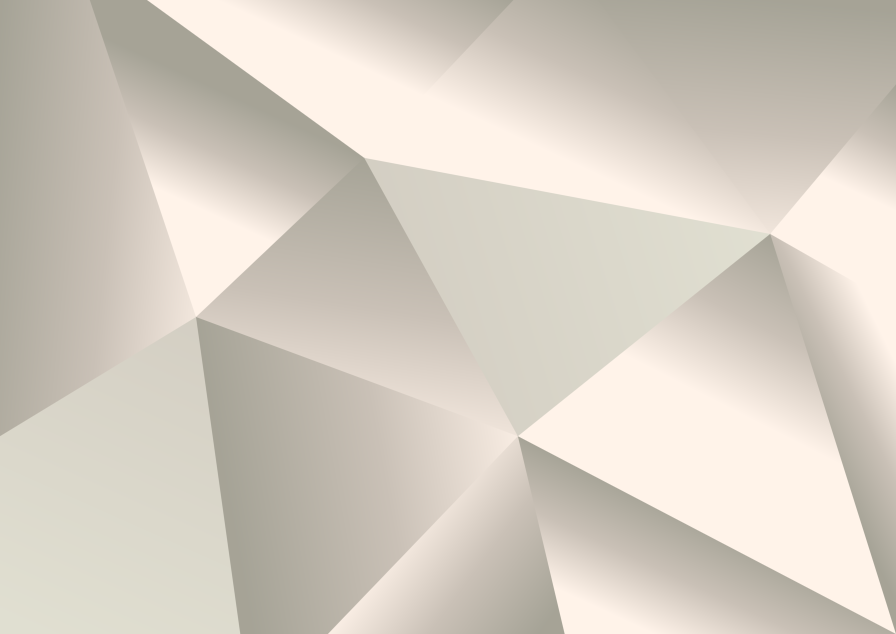
Give the GLSL for this background, as a Shadertoy shader.

```glsl
// Low-poly backdrop: folded paper facets in warm ivory, taupe and pale sage.

// Canvas space: height 1, width WIDTH, origin at the lower left
const float WIDTH = 1.417;
const float EDGE_SOFTNESS = 0.7; // half width of an edge, in output samples

const vec3 SHADE = vec3(0.650, 0.640, 0.590);
const vec3 TAUPE = vec3(0.790, 0.755, 0.715);
const vec3 IVORY = vec3(1.000, 0.953, 0.915);
const vec3 SAGE_DEEP = vec3(0.830, 0.810, 0.765);
const vec3 SAGE_PALE = vec3(0.880, 0.875, 0.820);

// Inner vertices, where the folds meet
const vec2 WEST  = vec2(0.310, 0.500);
const vec2 NORTH = vec2(0.576, 0.751);
const vec2 EAST  = vec2(1.218, 0.631);
const vec2 SOUTH = vec2(0.819, 0.312);

// Border vertices
const vec2 TOP_A = vec2(0.142, 1.0);
const vec2 TOP_B = vec2(0.2325, 1.0);
const vec2 TOP_C = vec2(0.812, 1.0);
const vec2 TOP_D = vec2(0.945, 1.0);
const vec2 RIGHT_A = vec2(WIDTH, 0.867);
const vec2 RIGHT_B = vec2(WIDTH, 0.518);
const vec2 CORNER  = vec2(WIDTH, 0.0);
const vec2 BASE_A = vec2(0.380, 0.0);
const vec2 BASE_B = vec2(0.5185, 0.0);
const vec2 BASE_C = vec2(0.893, 0.0);
const vec2 LEFT = vec2(0.0, 0.312);

// Position along a linear gradient, 0 at start and 1 at end
float along(vec2 p, vec2 start, vec2 end) {
    vec2 axis = end - start;
    return clamp(dot(p - start, axis) / dot(axis, axis), 0.0, 1.0);
}

// Three-stop ramp from shadow to light
vec3 fold(vec2 p, vec2 dark, vec2 light) {
    float t = 2.0 * along(p, dark, light);
    return mix(mix(SHADE, TAUPE, min(t, 1.0)), IVORY, max(t - 1.0, 0.0));
}

vec3 sage(vec2 p, vec2 deep, vec2 pale) {
    return mix(SAGE_DEEP, SAGE_PALE, along(p, deep, pale));
}

// Signed distance to the line a-b, positive on its right
float rightOf(vec2 p, vec2 a, vec2 b) {
    vec2 e = normalize(b - a), q = p - a;
    return e.y * q.x - e.x * q.y;
}

// Adds colour weighted by coverage
void paint(inout vec4 sum, float inside, vec3 color) {
    float soft = EDGE_SOFTNESS / iResolution.y;
    sum += vec4(color, 1.0) * smoothstep(-soft, soft, inside);
}

// Convex shapes with clockwise corners
float tri(vec2 p, vec2 a, vec2 b, vec2 c) {
    return min(rightOf(p, a, b), min(rightOf(p, b, c), rightOf(p, c, a)));
}

float quad(vec2 p, vec2 a, vec2 b, vec2 c, vec2 d) {
    return min(min(rightOf(p, a, b), rightOf(p, b, c)),
               min(rightOf(p, c, d), rightOf(p, d, a)));
}

void mainImage(out vec4 fragColor, in vec2 fragCoord) {
    vec2 p = fragCoord / iResolution.xy * vec2(WIDTH, 1.0);
    vec4 sum = vec4(IVORY, 1.0) * 1e-4;

    // Left side and upper band
    paint(sum, quad(p, vec2(0.0, 1.0), TOP_A, WEST, LEFT), fold(p, vec2(0.0, 0.95), vec2(0.40, 0.91)));
    paint(sum, quad(p, TOP_A, TOP_B, NORTH, WEST), fold(p, NORTH, vec2(0.500, 0.586)));
    paint(sum, tri(p, TOP_B, TOP_C, NORTH), fold(p, TOP_C, vec2(0.729, 0.821)));
    paint(sum, quad(p, TOP_C, TOP_D, EAST, NORTH), fold(p, vec2(0.953, 1.017), vec2(0.840, 0.773)));

    // Right side
    paint(sum, quad(p, TOP_D, vec2(WIDTH, 1.0), RIGHT_A, EAST), fold(p, vec2(1.20, 1.0), vec2(1.16, 0.58)));
    paint(sum, tri(p, EAST, RIGHT_A, RIGHT_B), fold(p, RIGHT_A, vec2(1.341, 0.702)));
    paint(sum, tri(p, EAST, RIGHT_B, CORNER), fold(p, vec2(1.437, 0.01), vec2(1.586, 0.083)));
    paint(sum, tri(p, EAST, CORNER, SOUTH), fold(p, EAST, vec2(1.094, 0.386)));

    // Lower band
    paint(sum, tri(p, SOUTH, CORNER, BASE_C), fold(p, SOUTH, vec2(0.738, 0.137)));
    paint(sum, tri(p, SOUTH, BASE_C, BASE_B), fold(p, vec2(0.867, 0.022), vec2(0.645, 0.188)));
    paint(sum, quad(p, WEST, SOUTH, BASE_B, BASE_A), fold(p, WEST, vec2(0.80, 0.59)));

    // Centre and the flat sage facets
    paint(sum, tri(p, WEST, NORTH, SOUTH), fold(p, NORTH, vec2(0.506, 0.289)));
    paint(sum, tri(p, NORTH, EAST, SOUTH), sage(p, NORTH, vec2(1.121, 0.923)));
    paint(sum, quad(p, LEFT, WEST, BASE_A, vec2(0.0)), sage(p, WEST, vec2(0.08, -0.017)));

    fragColor = vec4(sum.rgb / sum.a, 1.0);
}
```
